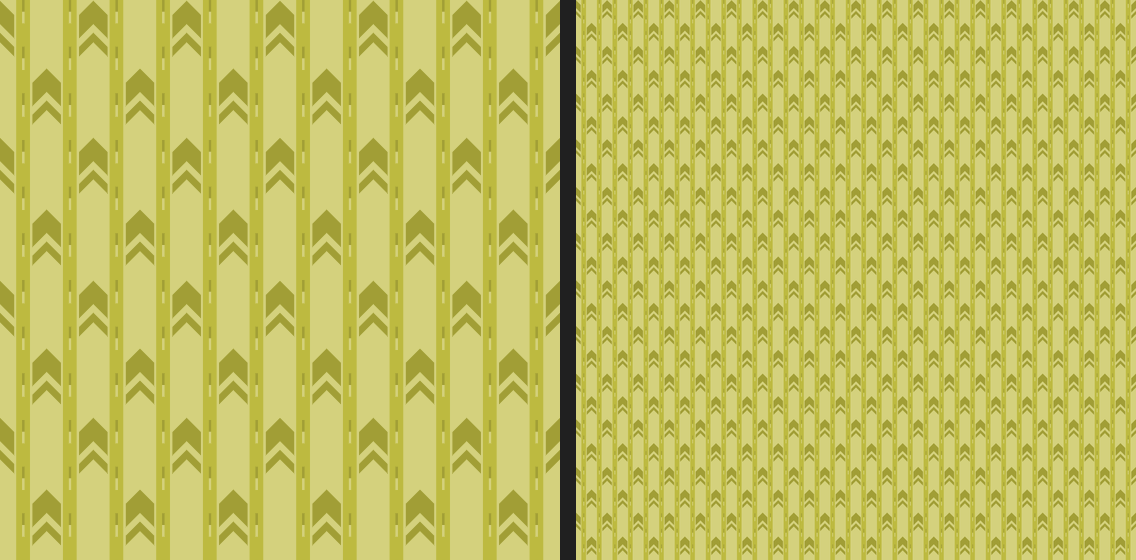
Left: one tile. Right: repeated 3 by 3.
Write a WebGL 1 fragment shader that draws this pattern.

```glsl
precision highp float;
// Vertical lanes split by gold stripes, with staggered double chevrons in the
// lanes and two-tone stitches along the stripes. Each part is a distance
// function in a repeating cell, measured in lane widths from the top edge.

uniform vec2 u_resolution;

const float LANES = 12.0;              // lanes across; stitches down
const float ARROW_PITCH = 3.0;         // arrow spacing within a lane
const float ARROW_HALF_WIDTH = 0.305;
const float HEAD_THICKNESS = 0.50;
const float TAIL_OFFSET = 0.685;       // apex of the tail below the head apex
const float TAIL_THICKNESS = 0.205;
const float STRIPE_HALF_WIDTH = 0.147;
const float STRIPE_SHIFT = 0.005;      // stripes sit slightly left of centre
const float STITCH_HALF_WIDTH = 0.026;
const float STITCH_HALF_LENGTH = 0.25;
const float EDGE_SOFTNESS = 0.013;

// Apex drift of alternate arrows: x for even rows, y for odd rows
const vec2 DRIFT_EVEN_LANE = vec2(0.016, -0.047);
const vec2 DRIFT_ODD_LANE = vec2(-0.031, -0.010);

const vec3 CREAM = vec3(0.83, 0.82, 0.49);
const vec3 GOLD = vec3(0.74, 0.73, 0.25);
const vec3 OLIVE = vec3(0.63, 0.62, 0.21);

float coverage(float dist, float soft) {
  return 1.0 - smoothstep(-soft, soft, dist);
}

// Chevron pointing up with its apex at the origin; y runs downward
float chevron(vec2 p, float thickness) {
  float along = p.y - abs(p.x);
  float band = max(-along, along - thickness) * 0.7071;
  return max(band, abs(p.x) - ARROW_HALF_WIDTH);
}

float arrow(vec2 p) {
  float head = chevron(p, HEAD_THICKNESS);
  float tail = chevron(p - vec2(0.0, TAIL_OFFSET), TAIL_THICKNESS);
  return min(head, tail);
}

// Arrows in every lane, odd lanes offset by half a pitch
float arrowField(vec2 p) {
  float lane = floor(p.x + 0.5);
  float oddLane = mod(lane, 2.0);
  float margin = 0.5;                  // keeps the apex inside its cell
  float y = p.y - 0.5 * ARROW_PITCH * oddLane + margin;
  float row = floor(y / ARROW_PITCH);
  vec2 drift = mix(DRIFT_EVEN_LANE, DRIFT_ODD_LANE, oddLane);
  float apex = margin + mix(drift.x, drift.y, mod(row, 2.0));
  return arrow(vec2(p.x - lane, y - row * ARROW_PITCH - apex));
}

void main() {
  vec2 uv = gl_FragCoord.xy / u_resolution;
  vec2 p = vec2(uv.x, 1.0 - uv.y) * LANES;
  float pixel = LANES / min(u_resolution.x, u_resolution.y);
  float soft = max(0.55 * pixel, EDGE_SOFTNESS);

  // Lanes and chevrons
  vec3 color = mix(CREAM, OLIVE, coverage(arrowField(p), soft));

  // Stripes between lanes
  float stripe = abs(fract(p.x + STRIPE_SHIFT) - 0.5) - STRIPE_HALF_WIDTH;
  color = mix(color, GOLD, coverage(stripe, soft));

  // Stitches: olive upper half, cream lower half
  vec2 s = vec2(fract(p.x) - 0.5, fract(p.y + 0.5 - STITCH_HALF_LENGTH) - 0.5);
  vec2 box = abs(s) - vec2(STITCH_HALF_WIDTH, STITCH_HALF_LENGTH);
  vec3 thread = mix(OLIVE, CREAM, smoothstep(-soft, soft, s.y));
  color = mix(color, thread, coverage(max(box.x, box.y), soft));

  gl_FragColor = vec4(color, 1.0);
}
```
